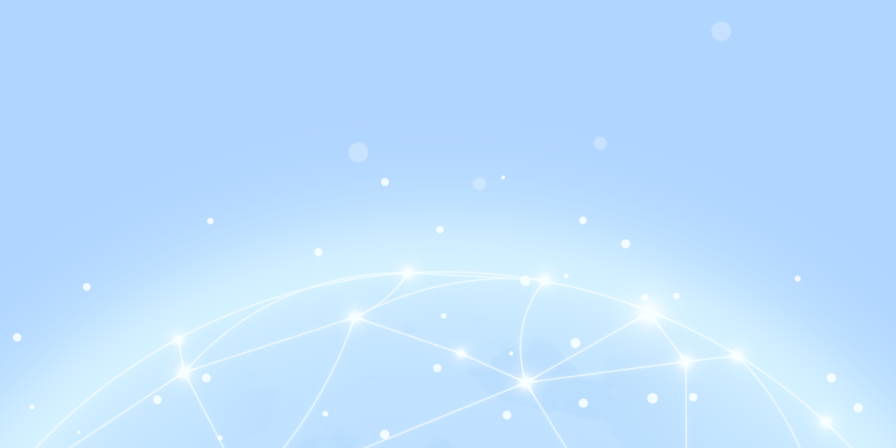
Reproduce this background procedurally as a WebGL 1 fragment shader.

```glsl
precision highp float;
// Pale blue sky over a glowing globe wrapped in a network of shining hubs.

uniform vec2 u_resolution;

// Lengths are in canvas heights; the frame spans 2 by 1.
const vec3 SKY_COLOR = vec3(0.69, 0.835, 1.0);
const vec3 GLOW_COLOR = vec3(0.83, 0.945, 1.0);
const vec3 LAND_COLOR = vec3(0.69, 0.84, 0.985);
const vec3 LIGHT_COLOR = vec3(0.97, 0.995, 1.0);

const vec2 GLOBE_CENTER = vec2(0.990, -0.857);
const float GLOBE_RADIUS = 1.25;
const float OUTER_GLOW = 0.17;
const float INNER_GLOW = 0.15;
const float LINE_WIDTH = 0.0018;
const float LINE_LIGHT = 0.58;
const float DOT_CELL = 0.135;
const float DOT_CHANCE = 0.46;
const float DOT_REACH = 0.22;

// Network hubs, named by their place on the globe
const vec2 WEST_RIM = vec2(0.398, 0.242);
const vec2 WEST = vec2(0.411, 0.169);
const vec2 NORTH_RIM = vec2(0.911, 0.391);
const vec2 NORTH = vec2(0.792, 0.292);
const vec2 MIDDLE = vec2(1.029, 0.211);
const vec2 CREST = vec2(1.216, 0.375);
const vec2 SOUTH = vec2(1.174, 0.146);
const vec2 BEACON = vec2(1.448, 0.302);
const vec2 EAST = vec2(1.531, 0.193);
const vec2 EAST_RIM = vec2(1.646, 0.206);
const vec2 FAR_EAST = vec2(1.844, 0.057);

float hash(vec2 p) {
  return fract(sin(dot(p, vec2(127.1, 311.7))) * 43758.5453);
}

float noise(vec2 p) {
  vec2 i = floor(p), f = fract(p);
  f = f * f * (3.0 - 2.0 * f);
  return mix(mix(hash(i), hash(i + vec2(1.0, 0.0)), f.x),
             mix(hash(i + vec2(0.0, 1.0)), hash(i + 1.0), f.x), f.y);
}

float fbm(vec2 p) {
  float sum = 0.0, weight = 0.5;
  for (int i = 0; i < 4; i++) {
    sum += weight * noise(p);
    p = p * 2.1 + 7.3;
    weight *= 0.5;
  }
  return sum;
}

// Distance to a link from a to b, bowed to its left by the given height
float link(vec2 p, vec2 a, vec2 b, float bow) {
  vec2 ab = b - a;
  float t = clamp(dot(p - a, ab) / dot(ab, ab), 0.0, 1.0);
  vec2 side = normalize(vec2(-ab.y, ab.x));
  return length(p - a - ab * t - side * bow * 4.0 * t * (1.0 - t));
}

float disc(float d, float radius, float blur) {
  return 1.0 - smoothstep(radius - blur, radius + blur, d);
}

// Bright core with a soft halo
float hub(vec2 p, vec2 center, float size) {
  float d = length(p - center) / size;
  return 0.75 * exp(-d * d) + 0.4 * exp(-d * d * 0.2);
}

float network(vec2 p) {
  float d = link(p, WEST, NORTH, 0.0);
  d = min(d, link(p, WEST, NORTH_RIM, 0.062));
  d = min(d, link(p, WEST_RIM, WEST, 0.0));
  d = min(d, link(p, WEST, vec2(0.14, -0.01), 0.0));
  d = min(d, link(p, WEST, vec2(0.505, -0.01), 0.0));
  d = min(d, link(p, NORTH_RIM, NORTH, 0.012));
  d = min(d, link(p, NORTH, CREST, 0.032));
  d = min(d, link(p, NORTH_RIM, CREST, 0.0));
  d = min(d, link(p, NORTH, vec2(0.625, -0.01), 0.015));
  d = min(d, link(p, NORTH, MIDDLE, 0.0));
  d = min(d, link(p, MIDDLE, SOUTH, 0.0));
  d = min(d, link(p, SOUTH, CREST, 0.03));
  d = min(d, link(p, SOUTH, vec2(0.79, -0.01), 0.0));
  d = min(d, link(p, SOUTH, vec2(1.27, -0.01), 0.0));
  d = min(d, link(p, SOUTH, BEACON, 0.0));
  d = min(d, link(p, SOUTH, EAST, 0.0));
  d = min(d, link(p, BEACON, EAST, 0.0));
  d = min(d, link(p, EAST, EAST_RIM, 0.0));
  d = min(d, link(p, EAST, vec2(1.532, -0.01), 0.0));
  return min(d, link(p, EAST_RIM, vec2(1.79, -0.01), 0.012));
}

void main() {
  float px = 1.0 / u_resolution.y;
  vec2 p = gl_FragCoord.xy * px;
  p.x += 1.0 - 0.5 * u_resolution.x * px;
  float rim = length(p - GLOBE_CENTER) - GLOBE_RADIUS;
  float inside = 1.0 - smoothstep(-px, px, rim);

  // Sky, atmosphere and globe body
  float halo = exp(-rim * rim / (OUTER_GLOW * OUTER_GLOW));
  float body = 0.36 + 0.6 * exp(min(rim, 0.0) / INNER_GLOW);
  vec3 color = mix(SKY_COLOR, GLOW_COLOR, mix(halo, body, inside));

  // Faint continents, foreshortened towards the rim
  float land = smoothstep(0.46, 0.53, fbm(vec2(p.x * 6.0, rim * 9.0) + 3.0));
  land *= smoothstep(0.06, 0.2, -rim) * smoothstep(0.4, 0.8, p.x);
  color = mix(color, LAND_COLOR, 0.4 * land * (1.0 - smoothstep(1.3, 1.65, p.x)));

  // Rim line and network links
  float lines = min(abs(rim), network(p));
  float light = LINE_LIGHT * disc(lines, LINE_WIDTH, px) + 0.12 * exp(-lines * 140.0);

  // Hubs
  light += hub(p, WEST_RIM, 0.011) + hub(p, WEST, 0.015) + hub(p, NORTH_RIM, 0.013);
  light += hub(p, NORTH, 0.014) + hub(p, MIDDLE, 0.010) + hub(p, CREST, 0.013);
  light += hub(p, SOUTH, 0.015) + hub(p, BEACON, 0.027) + hub(p, EAST, 0.015);
  light += hub(p, EAST_RIM, 0.013) + hub(p, FAR_EAST, 0.013);

  // Scattered sparks around the globe
  vec2 cell = floor(p / DOT_CELL);
  vec2 jitter = vec2(hash(cell + 4.7), hash(cell + 9.2));
  vec2 spark = (cell + 0.15 + 0.7 * jitter) * DOT_CELL;
  float near = step(length(spark - GLOBE_CENTER) - GLOBE_RADIUS, DOT_REACH);
  float size = mix(0.004, 0.012, hash(cell + 2.4));
  light += near * step(hash(cell), DOT_CHANCE) * 0.9 * disc(length(p - spark), size, px);

  // Pale discs rising through the sky
  for (int i = 0; i < 4; i++) {
    float k = float(i);
    vec2 center = vec2(0.80 + 0.27 * k, 0.66 - 0.15 * k + 0.08 * k * k);
    light += 0.3 * disc(length(p - center), 0.017 + 0.005 * cos(2.1 * k), 0.003);
  }

  gl_FragColor = vec4(mix(color, LIGHT_COLOR, min(light, 1.0)), 1.0);
}
```
